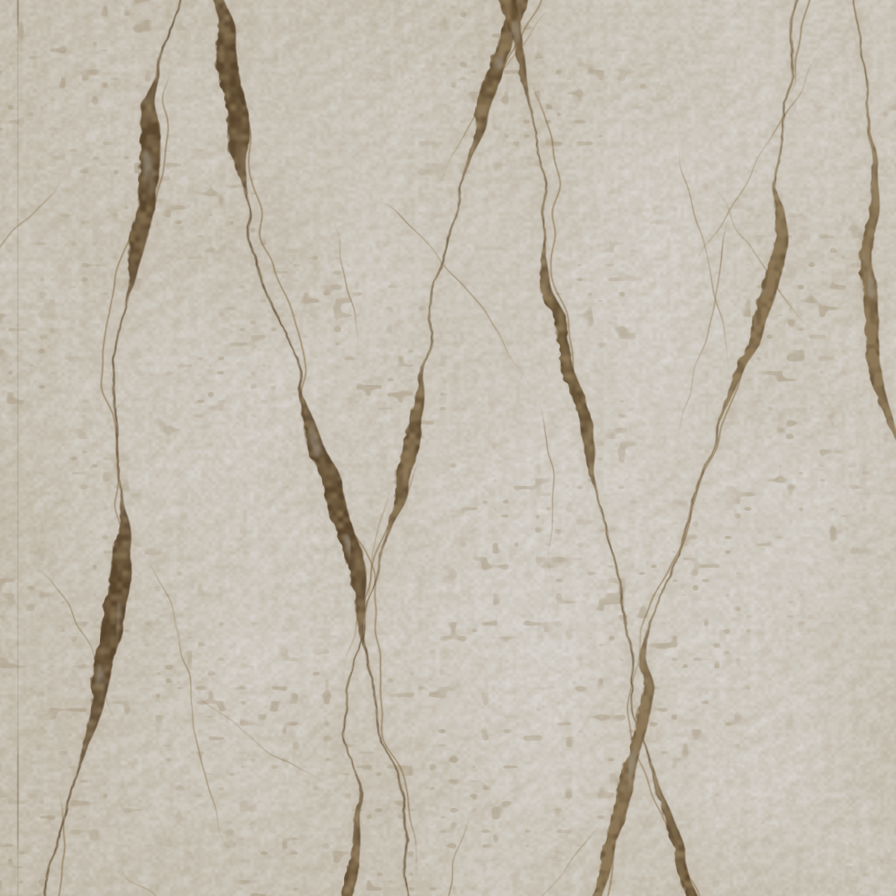
Reproduce this texture procedurally as a WebGL 1 fragment shader.

```glsl
precision highp float;
// Cream limestone slab with steep, swelling brown veins and hairline cracks.
uniform vec2 u_resolution;

float hash(vec2 p) {
  return fract(sin(dot(p, vec2(127.1, 311.7))) * 43758.5453);
}

float noise(vec2 p) {
  vec2 i = floor(p), f = fract(p);
  f = f * f * (3.0 - 2.0 * f);
  return mix(mix(hash(i), hash(i + vec2(1.0, 0.0)), f.x),
             mix(hash(i + vec2(0.0, 1.0)), hash(i + vec2(1.0, 1.0)), f.x), f.y);
}

float fbm(vec2 p) {
  float sum = 0.0, amp = 0.5;
  for (int i = 0; i < 4; i++) {
    sum += amp * noise(p);
    p = p * 2.03 + 17.3;
    amp *= 0.5;
  }
  return sum / 0.9375;
}

// Centred wander along a line, jagged at small scale.
float wander(float t, float seed) {
  return 0.05 * (noise(vec2(t * 3.0, seed)) - 0.5)
       + 0.022 * (noise(vec2(t * 10.0, seed + 40.0)) - 0.5)
       + 0.008 * (noise(vec2(t * 34.0, seed + 80.0)) - 0.5);
}

float stroke(float d, float halfWidth) {
  float soft = max(1.2 / u_resolution.y, 0.0015);
  return 1.0 - smoothstep(halfWidth - soft, halfWidth + soft, abs(d));
}

vec3 stone(vec2 uv) {
  vec2 q = uv * vec2(75.0, 95.0);
  float shade = 0.8 - 0.55 * length(uv - vec2(0.68, 0.5));
  shade += 0.5 * (fbm(uv * 7.0) - 0.5);
  shade += 0.5 * (fbm(q) - fbm(q + vec2(0.5, -0.5)));
  shade += 0.4 * (noise(uv * 256.0) - 0.5);
  vec3 col = mix(vec3(0.74, 0.705, 0.635), vec3(0.84, 0.825, 0.8), shade);
  // small tan pits gathered in patches
  float pits = smoothstep(0.74, 0.92, noise(uv * vec2(85.0, 125.0) + 9.0));
  pits *= smoothstep(0.4, 0.7, fbm(uv * 9.0 + 5.0));
  return mix(col, vec3(0.62, 0.55, 0.44), 0.4 * pits);
}

vec3 hairlines(vec3 col, vec2 uv) {
  for (int i = 0; i < 18; i++) {
    float id = float(i);
    vec2 start = vec2(fract(id * 0.618 + 0.13), hash(vec2(id, 3.0)) * 1.1);
    float lean = mix(0.15, 0.85, hash(vec2(id, 5.0)));
    lean *= hash(vec2(id, 7.0)) < 0.6 ? 1.0 : -1.0;
    vec2 dir = vec2(sin(lean), -cos(lean));
    vec2 p = uv - start;
    float along = dot(p, dir);
    float len = mix(0.14, 0.42, hash(vec2(id, 9.0)));
    float across = dot(p, vec2(-dir.y, dir.x)) + wander(along + 2.0, id + 200.0);
    float fade = smoothstep(0.0, 0.05, along) * (1.0 - smoothstep(len * 0.6, len, along));
    fade *= 0.3 + 0.7 * noise(vec2(along * 22.0, id));
    col = mix(col, vec3(0.55, 0.46, 0.32), 0.75 * fade * stroke(across, 0.0006));
  }
  return col;
}

vec3 veins(vec3 col, vec2 uv) {
  float t = 1.0 - uv.y;
  float rough = 0.003 * (noise(uv * 95.0) - 0.5) + 0.002 * (noise(uv * 210.0) - 0.5);
  float grain = noise(uv * 150.0) - 0.5;
  // three pairs, each parting downward from near the top edge
  for (int i = 0; i < 6; i++) {
    float id = float(i);
    float pair = floor(id / 2.0), side = mod(id, 2.0);
    float slope = mix(-0.14 - 0.06 * pair, 0.24 - 0.08 * pair, side);
    float x = 0.2 + 0.36 * pair + 0.025 * side + slope * t + wander(t, id + 11.0);
    float d = (uv.x - x) / sqrt(1.0 + slope * slope);

    // lens-shaped swellings between thin necks
    float wave = 0.5 + 0.5 * sin(t * 12.0 - 1.2 + id * 0.9 + 2.0 * noise(vec2(t * 3.0, id)));
    float lens = smoothstep(0.35, 1.0, wave);
    float w = 0.001 + (pair < 0.5 ? 0.0105 : 0.0062) * lens;
    w *= 0.75 + 0.5 * noise(vec2(t * 18.0, id + 60.0));
    float body = stroke(d + rough * 0.5, w + rough * lens);

    // thin strands that split off and rejoin
    float split = 0.045 * (noise(vec2(t * 6.0, id + 90.0)) - 0.5);
    split += 0.008 * (noise(vec2(t * 30.0, id + 95.0)) - 0.5);
    float strand = stroke(d + split, 0.0008) * smoothstep(0.4, 0.7, noise(vec2(t * 5.0, id + 30.0)));

    float core = 1.0 - smoothstep(0.2, 1.0, abs(d) / w);
    float tone = clamp(0.15 + 0.28 * pair + 0.9 * grain + 0.25 * core, 0.0, 1.0);
    vec3 brown = mix(vec3(0.34, 0.26, 0.16), vec3(0.54, 0.46, 0.33), tone);
    float glint = core * lens * smoothstep(0.68, 0.9, noise(uv * vec2(75.0, 28.0)));
    brown = mix(brown, vec3(0.6, 0.57, 0.52), 0.6 * glint);

    float stain = exp(-abs(d) * 130.0) * (0.1 + 0.12 * lens);
    col = mix(col, vec3(0.66, 0.59, 0.47), stain);
    col = mix(col, vec3(0.53, 0.43, 0.28), 0.65 * strand);
    col = mix(col, brown, body * mix(0.8, 0.97, lens));
  }
  return col;
}

void main() {
  vec2 uv = gl_FragCoord.xy / u_resolution.y;
  vec3 col = veins(hairlines(stone(uv), uv), uv);
  // faint upright seam by the left edge, stained in places
  float seam = stroke(uv.x - 0.02, 0.0006);
  float stained = smoothstep(0.6, 0.9, noise(vec2(uv.y * 14.0, 4.0)));
  col = mix(col, vec3(0.45, 0.38, 0.28), seam * (0.22 + 0.5 * stained));
  gl_FragColor = vec4(col, 1.0);
}
```
